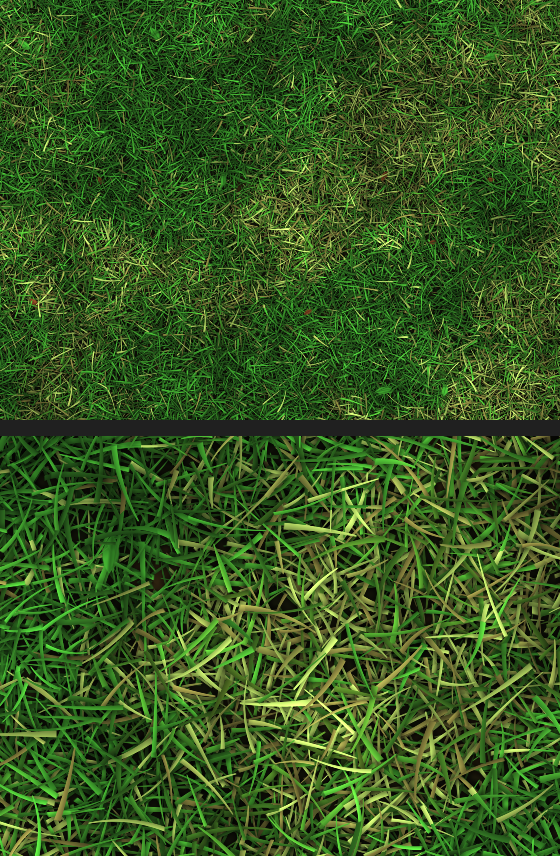
Top, the full canvas; bottom, a detail of the centre.
This texture is drawn by a Shadertoy shader. Its source:

```glsl
// A lawn seen from above: many thin, bent blades lie in every direction over dark soil.
// Each layer is a rotated jittered grid with one blade per cell, painted from low to high;
// layered sines gather dry straw into patches, and a few fallen leaves lie between blades.

const int LAYERS = 25;
const int LEAF_LAYER = 21;
const float CELL = 0.039;
const float LEAF_CELL = 0.16;

const vec3 SOIL = vec3(0.070, 0.075, 0.035);
const vec3 HUMUS = vec3(0.17, 0.13, 0.06);
const vec3 DEEP_GREEN = vec3(0.135, 0.300, 0.100);
const vec3 FRESH_GREEN = vec3(0.270, 0.670, 0.200);
const vec3 STRAW = vec3(0.58, 0.69, 0.33);
const vec3 DRY_BROWN = vec3(0.46, 0.44, 0.22);
const vec3 DEAD_LEAF = vec3(0.50, 0.27, 0.14);

vec4 hash4(vec3 q) {
    vec4 h = fract(q.xyzx * vec4(0.1031, 0.1030, 0.0973, 0.1099));
    h += dot(h, h.wzxy + 33.33);
    return fract((h.xxyz + h.yzzw) * h.zywx);
}

vec2 rotate(vec2 p, float angle) {
    float c = cos(angle), s = sin(angle);
    return vec2(c * p.x + s * p.y, c * p.y - s * p.x);
}

// Smooth uneven field, about -1 to 1
float layeredSines(vec2 p) {
    float sum = 0.0, gain = 0.5;
    for (int i = 0; i < 4; i++) {
        p = rotate(p, 1.1) * 1.9 + 2.7;
        sum += gain * sin(p.x + 1.3 * sin(p.y)) * cos(p.y * 0.8);
        gain *= 0.72;
    }
    return sum;
}

// Share of dry blades: more to the lower right
float dryness(vec2 p, float aspect) {
    float drift = 0.45 * (p.x / aspect - p.y);
    return smoothstep(-0.35, 0.80, layeredSines(p * 2.6) + drift);
}

vec3 bladeColor(vec4 rnd, float dry) {
    vec3 green = mix(DEEP_GREEN, FRESH_GREEN, rnd.x * (0.55 + 0.45 * rnd.x));
    green.r += 0.10 * dry * rnd.z;
    vec3 withered = mix(DRY_BROWN, STRAW, smoothstep(0.15, 0.65, rnd.w));
    float isDry = step(rnd.y, 0.07 + 0.52 * dry);
    return mix(green, withered * (0.75 + 0.4 * rnd.x), isDry);
}

// Paints one bent, tapering blade and the soft shadow beside it
vec3 paintBlade(vec3 under, vec2 p, float halfLength, float width, float bend, vec3 tint, float pixel) {
    float along = p.x / halfLength;
    float across = p.y - bend * halfLength * (along * along - 0.4);
    float taper = width * mix(1.0, 0.25, 0.5 + 0.5 * along);
    float ends = smoothstep(0.0, 2.0 * pixel, halfLength - abs(p.x));
    float d = abs(across) - taper;
    float shadow = ends * (1.0 - smoothstep(0.0, 0.006, d));
    float cover = ends * (1.0 - smoothstep(-0.5 * pixel, 0.5 * pixel, d));
    float light = 1.0 + 0.2 * clamp(across / width, -1.0, 1.0);
    return mix(under * (1.0 - 0.175 * shadow), tint * light, cover);
}

vec3 paintLayer(vec3 color, vec2 p, float layer, float dry, float pixel) {
    vec2 q = rotate(p, layer * 2.4) + layer * vec2(0.37, 0.61) + 20.0;
    vec2 home = floor(q / CELL);
    float height = layer / float(LAYERS);
    for (int y = -1; y <= 1; y++)
    for (int x = -1; x <= 1; x++) {
        vec2 cell = home + vec2(x, y);
        vec4 place = hash4(vec3(cell, layer));
        vec2 local = q - (cell + place.xy) * CELL;
        float halfLength = CELL * mix(0.34, 0.92, place.w);
        if (dot(local, local) > 1.1 * halfLength * halfLength) continue;
        vec4 look = hash4(vec3(cell.yx, layer + 71.0));
        vec4 form = hash4(vec3(cell, layer + 137.0));
        float width = mix(0.0014, 0.0028, form.x * form.x);
        float bend = (form.y - 0.5) * 0.34;
        vec3 tint = bladeColor(look, dry) * mix(0.82, 1.12, height);
        color = paintBlade(color, rotate(local, place.z * 6.2832), halfLength, width, bend, tint, pixel);
    }
    return color;
}

// Sparse lens-shaped leaves: withered ones and small green weeds
vec3 paintLeaves(vec3 color, vec2 p, float pixel) {
    vec2 cell = floor(p / LEAF_CELL);
    vec4 rnd = hash4(vec3(cell + 40.0, 9.0));
    vec4 look = hash4(vec3(cell + 80.0, 5.0));
    vec2 q = rotate(p - (cell + 0.25 + 0.5 * rnd.xy) * LEAF_CELL, rnd.z * 6.2832);
    float size = mix(0.010, 0.024, look.x);
    float d = abs(q.y) - size * 0.42 * (1.0 - q.x * q.x / (size * size));
    float present = step(0.70, rnd.w);
    float cover = present * (1.0 - smoothstep(-pixel, pixel, d)) * step(abs(q.x), size);
    vec3 tint = mix(FRESH_GREEN, DEAD_LEAF, step(0.4, look.y));
    float vein = smoothstep(0.0, 0.0025, abs(q.y));
    return mix(color, tint * (0.75 + 0.2 * vein + 8.0 * q.y), cover);
}

void mainImage(out vec4 fragColor, in vec2 fragCoord) {
    vec2 p = fragCoord / iResolution.y;
    float pixel = 1.0 / iResolution.y;
    float dry = dryness(p, iResolution.x / iResolution.y);

    // Soil, then blades from the lowest to the highest
    vec3 color = mix(SOIL, HUMUS, smoothstep(0.0, 1.0, layeredSines(p * 14.0)));
    for (int i = 0; i < LAYERS; i++) {
        if (i == LEAF_LAYER) color = paintLeaves(color, p, pixel);
        color = paintLayer(color, p, float(i), dry, pixel);
    }

    // Broad hollows, small clumps and contrast
    float hollows = 0.24 * layeredSines(p * 4.5 + 3.0);
    float clumps = 0.20 * layeredSines(p * 13.0 + 8.0);
    color *= 1.06 + hollows + clumps;
    color = mix(color, color * color * (3.0 - 2.0 * color), 0.12);
    fragColor = vec4(clamp(color, 0.0, 1.0), 1.0);
}
```
